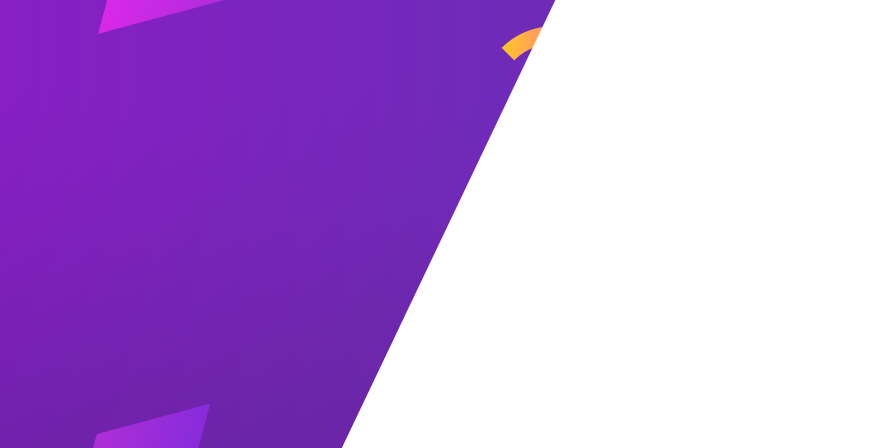
Give the GLSL for this background, as a WebGL 1 fragment shader.

```glsl
precision highp float;
uniform vec2 u_resolution;

// Antialiased coverage of a signed distance
float fill(float d) {
  return clamp(0.5 - d * u_resolution.y, 0.0, 1.0);
}

// Leaning rhombus coordinates: distances from the two slanted axes
vec2 lean(vec2 p) {
  return vec2(0.966 * p.x - 0.259 * p.y, 0.966 * p.y - 0.259 * p.x);
}

float boxDistance(vec2 q, vec2 size) {
  vec2 d = abs(q - 0.5 * size) - 0.5 * size;
  return max(d.x, d.y);
}

// Quarter ring opening downward, with straight radial ends
float arcDistance(vec2 p) {
  float ring = abs(length(p) - 0.146) - 0.0197;
  return max(ring, (abs(p.x) - p.y) * 0.7071);
}

void main() {
  vec2 p = gl_FragCoord.xy / u_resolution.y;

  // Purple panel gradient
  float across = clamp(p.x / 1.2, 0.0, 1.0);
  float rise = smoothstep(-0.25, 0.85, p.y);
  vec3 low = mix(vec3(0.43, 0.13, 0.66), vec3(0.39, 0.16, 0.62), across);
  vec3 high = mix(vec3(0.53, 0.12, 0.77), vec3(0.43, 0.17, 0.72), across);
  vec3 color = mix(low, high, rise);

  // Upper rhombus
  vec2 upper = lean(p - vec2(0.219, 0.9245));
  vec3 magenta = mix(vec3(0.85, 0.16, 0.91), vec3(0.68, 0.17, 0.86), clamp(upper.x / 0.26, 0.0, 1.0));
  color = mix(color, magenta, fill(boxDistance(upper, vec2(0.4))));

  // Lower rhombus
  vec2 lower = lean(p - vec2(0.216, 0.031));
  vec3 violet = mix(vec3(0.68, 0.18, 0.84), vec3(0.53, 0.17, 0.86), clamp(lower.x / 0.227, 0.0, 1.0));
  color = mix(color, violet, fill(boxDistance(lower + vec2(0.0, 0.3), vec2(0.227, 0.3))));

  // Golden arc
  vec3 gold = mix(vec3(1.0, 0.76, 0.18), vec3(1.0, 0.62, 0.35), smoothstep(1.12, 1.21, p.x));
  color = mix(color, gold, fill(arcDistance(p - vec2(1.237, 0.776))));

  // White side beyond the diagonal
  float diagonal = (0.763 + 0.4766 * p.y - p.x) * 0.9027;
  color = mix(color, vec3(1.0), fill(diagonal));

  gl_FragColor = vec4(color, 1.0);
}
```
